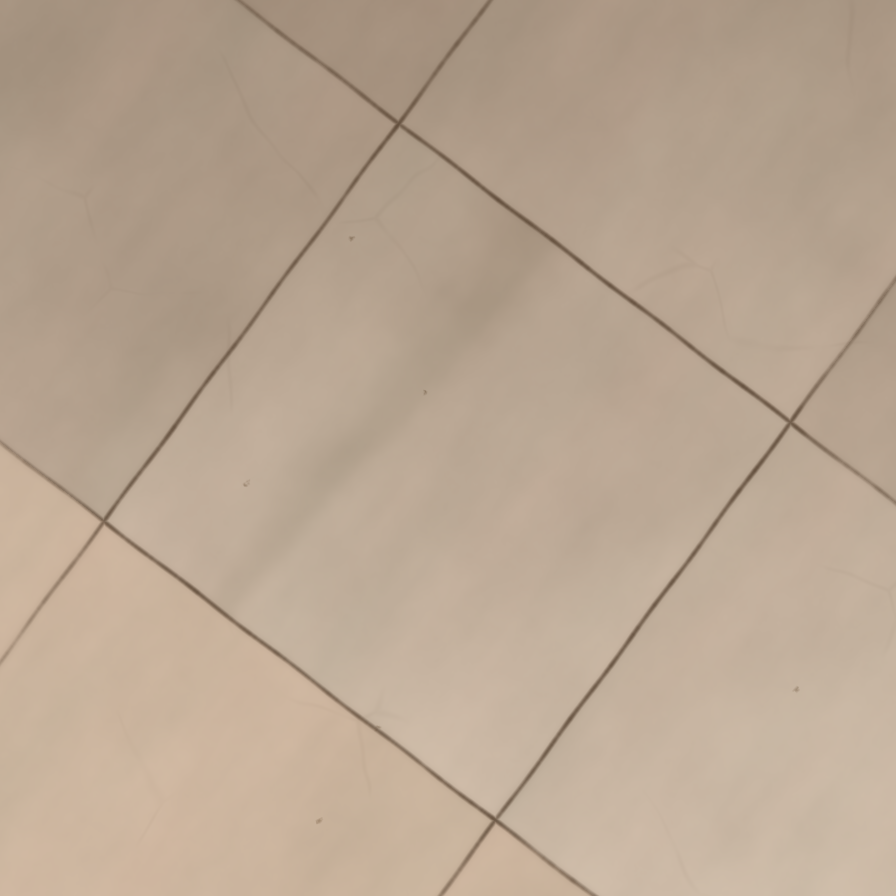
A three.js fragment shader for this texture:

```glsl
// Large slanted marble floor tiles with thin dark joints, soft veins and faint wear
#define CORNER vec2(0.116, 0.418)
#define EDGE_U vec2(0.437, -0.334)
#define EDGE_V vec2(0.329, 0.4445)
#define JOINT_HALF 0.0018
#define PALE vec3(0.806, 0.736, 0.660)
#define DIM vec3(0.662, 0.586, 0.512)
#define PEACH vec3(0.806, 0.711, 0.620)
#define GROUT vec3(0.30, 0.22, 0.15)
#define VEIN_DEPTH 0.065
#define CRACK_DEPTH 0.016
#define SPECK_DEPTH 0.18

varying vec2 vUv;

float hash(vec2 p) {
  return fract(sin(dot(p, vec2(127.1, 311.7))) * 4375.85);
}

// Layered sines, about -1 to 1
float layers(vec2 p) {
  float sum = 0.0, amp = 0.5;
  for (int i = 0; i < 4; i++) {
    sum += amp * sin(p.x + 1.3 * sin(p.y * 0.9)) * cos(p.y + sin(p.x * 0.7));
    p = mat2(0.8, 0.6, -0.6, 0.8) * p * 1.9 + 1.7;
    amp *= 0.6;
  }
  return sum;
}

// Cellular noise: nearest distance, second distance, id of nearest cell
vec3 cells(vec2 p) {
  vec2 base = floor(p);
  vec3 near = vec3(8.0, 8.0, 0.0);
  for (int y = -1; y <= 1; y++) {
    for (int x = -1; x <= 1; x++) {
      vec2 cell = base + vec2(float(x), float(y));
      float d = length(cell + vec2(hash(cell + 3.1), hash(cell + 8.7)) - p);
      if (d < near.x) near = vec3(d, near.x, hash(cell + 5.3));
      else near.y = min(near.y, d);
    }
  }
  return near;
}

// Darkness of the joint along one set of grid lines
float joint(float across, float along, float spacing) {
  float line = floor(across + 0.5);
  float wobble = 0.0006 * sin(along * 23.0 + line * 2.0);
  float d = abs((across - line) * spacing + wobble);
  float wear = layers(vec2(along * 6.0, line * 4.0 + spacing));
  float grit = layers(vec2(along * 90.0, line * 3.0));
  float halfWidth = JOINT_HALF + 0.0004 * wear + 0.0002 * grit;
  float core = 1.0 - smoothstep(halfWidth - 0.0018, halfWidth + 0.0024, d);
  float stain = exp(-d * d / 0.000025);
  // Stronger between the inner corners, fainter beyond them
  float inner = 1.0 - smoothstep(0.0, 0.12, abs(along - 0.5) - 0.5);
  float strength = 0.42 + 0.20 * inner + 0.18 * wear + 0.08 * grit;
  return core * strength + 0.08 * stain * (1.0 - core);
}

void main() {
  // Slanted tile coordinates
  vec2 rel = vUv - CORNER;
  float area = EDGE_U.x * EDGE_V.y - EDGE_U.y * EDGE_V.x;
  vec2 grid = vec2(rel.x * EDGE_V.y - rel.y * EDGE_V.x,
                   rel.y * EDGE_U.x - rel.x * EDGE_U.y) / area;
  vec2 id = floor(grid);
  vec2 local = grid - id;

  // Broad shading, paler toward the bottom, peach in the lower row
  float cloud = layers(vUv * 6.0 + id * 2.3);
  float shade = vUv.y + 0.12 * (0.5 - vUv.x) + 0.16 * cloud;
  vec3 color = mix(PALE, DIM, clamp(shade, 0.0, 1.0));
  color = mix(color, PEACH, 0.8 * step(id.y, -0.5));
  color -= 0.022 * step(0.5, id.y) * abs(id.x);
  color += 0.016 * (hash(id + 2.0) - 0.5);

  // Pink streaks that follow the stone, and cloudy mottling
  float streak = layers(vec2(local.x * 9.0, local.y * 2.2) + id * 5.0);
  color += streak * vec3(0.020, 0.009, 0.010);
  color += 0.012 * layers(vec2(grid.x * 17.0, grid.y * 6.0));
  color += 0.009 * layers(vUv * 15.0 + 3.0) * vec3(1.0, 0.95, 0.8);

  // One soft grey-olive vein per tile, clearest in the middle tile
  float center = fract(0.30 + 0.41 * id.x + 0.57 * id.y) + 0.075 * local.y;
  center += 0.022 * layers(vec2(local.x * 3.0, local.y * 8.0) + id);
  float offset = local.x - center;
  float width = mix(0.03, 0.085, local.y) * (offset > 0.0 ? 0.7 : 1.5);
  float vein = exp(-offset * offset / (width * width));
  vein *= dot(id, id) > 0.0 ? 0.25 : 1.0;
  vein *= 0.55 + 0.35 * local.y + 0.2 * cloud;
  color -= VEIN_DEPTH * vein * vec3(0.95, 0.83, 0.88);

  // Broken hairline cracks
  vec2 bent = vUv + 0.02 * vec2(layers(vUv * 9.0), layers(vUv * 9.0 + 4.0));
  vec3 stone = cells(bent * 5.0 + 2.0);
  float crack = 1.0 - smoothstep(0.0, 0.035, stone.y - stone.x);
  color -= CRACK_DEPTH * crack * smoothstep(0.15, 0.6, layers(vUv * 11.0 + 6.0));

  // Sparse small specks and fine grain
  vec2 dust = vUv + 0.004 * layers(vUv * 150.0);
  vec3 fleck = cells(dust * vec2(11.0, 13.0));
  float speck = (1.0 - smoothstep(0.0, 0.05, fleck.x)) * step(0.94, fleck.z);
  color -= SPECK_DEPTH * speck * vec3(0.8, 0.85, 0.9);
  color += 0.004 * layers(vUv * 90.0);

  // Joints between tiles
  float dark = max(joint(grid.x, grid.y, area / length(EDGE_V)),
                   joint(grid.y, grid.x, area / length(EDGE_U)));
  color = mix(color, GROUT, clamp(dark, 0.0, 1.0));

  gl_FragColor = vec4(color, 1.0);
}
```
